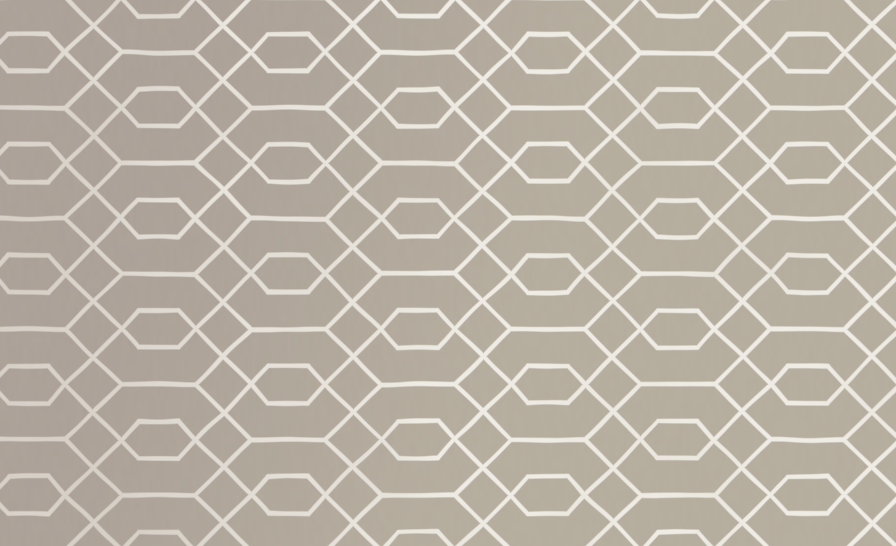
A WebGL 2 fragment shader for this pattern:

```glsl
#version 300 es
precision highp float;
// Trellis wallpaper: small hexagons and long bars alternate in a checkerboard,
// joined by columns of crossing zigzags. Each cell is folded into one quadrant
// and drawn with segment distances; soft noise adds hand-painted wobble and sheen.
uniform vec2 u_resolution;
out vec4 fragColor;

float hash(vec2 p) {
    p = fract(p * vec2(0.1031, 0.1137));
    p += dot(p, p.yx + 33.33);
    return fract((p.x + p.y) * p.x * 7.31);
}

float noise(vec2 p) {
    vec2 i = floor(p), f = fract(p);
    f = f * f * (3.0 - 2.0 * f);
    return mix(mix(hash(i), hash(i + vec2(1, 0)), f.x),
               mix(hash(i + vec2(0, 1)), hash(i + vec2(1, 1)), f.x), f.y);
}

float segment(vec2 p, vec2 a, vec2 b) {
    vec2 d = b - a;
    return length(p - a - d * clamp(dot(p - a, d) / dot(d, d), 0.0, 1.0));
}

// Signed distance to the painted lines, in units of one row
float trellis(vec2 p) {
    vec2 cell = vec2(2.347, 1.0);
    vec2 id = floor(p / cell + 0.5);
    vec2 q = abs(p - id * cell);
    vec2 tip = vec2(0.667, 0.0), corner = vec2(0.36, 0.335);

    float diagonal = segment(q, tip, 0.5 * cell);
    float bar;
    if (mod(id.x + id.y, 2.0) < 0.5) {
        diagonal = min(diagonal, segment(q, corner, tip));
        bar = segment(q, vec2(0.0, corner.y), corner);
    } else {
        bar = segment(q, vec2(0.0), tip);
    }
    return min(diagonal - 0.039, bar - 0.043);
}

void main() {
    vec2 uv = gl_FragCoord.xy / u_resolution;
    float rowHeight = 0.1013;
    vec2 p = gl_FragCoord.xy / (u_resolution.y * rowHeight) - vec2(0.517, 8.922);
    float pixel = 1.0 / (u_resolution.y * rowHeight);

    // Slight unevenness of the hand-painted lines
    vec2 wobble = vec2(noise(p * 1.7 + 40.0), noise(p * 1.7 + 90.0)) - 0.5;
    float d = trellis(p + 0.035 * wobble) + 0.008 * (noise(p * 3.0 + 150.0) - 0.5);
    float paint = 1.0 - smoothstep(-pixel, pixel, d);

    // Taupe ground, cooler and darker towards the upper left
    float light = smoothstep(0.1, 0.65, uv.x + 0.2 * (0.5 - uv.y));
    vec3 ground = mix(vec3(0.675, 0.635, 0.598), vec3(0.712, 0.68, 0.622), light);
    ground += 0.008 * (noise(p * vec2(14.0, 5.0) + 200.0) - 0.5);

    // Pearly line colour, duller on the left
    float sheen = smoothstep(-0.1, 0.6, uv.x + 0.15 * (uv.y - 0.5));
    sheen = clamp(sheen + 0.4 * (noise(p * 0.8 + 300.0) - 0.5), 0.0, 1.0);
    vec3 pearl = mix(vec3(0.84, 0.815, 0.78), vec3(0.935, 0.925, 0.895), sheen);

    fragColor = vec4(mix(ground, pearl, paint), 1.0);
}
```
